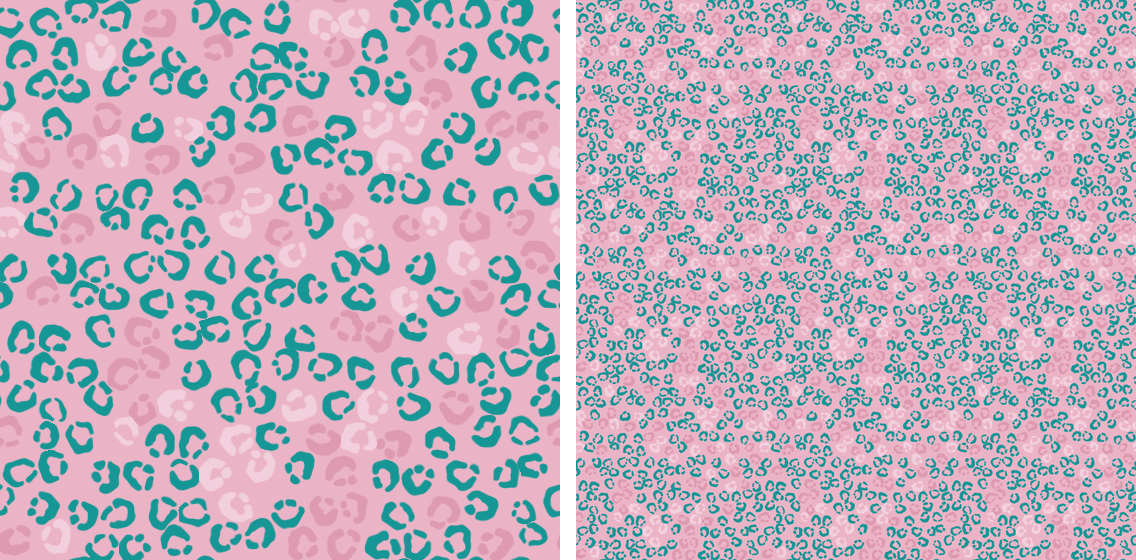
Left, the tile; right, the same tile 3 across and 3 down.
Write a Shadertoy shader that draws this pattern.

```glsl
const float ROWS = 16.0, COLS = 14.0;
const vec2 PITCH = vec2(ROWS / COLS, 1.0);   // lattice spacing, in row heights

vec2 hash(vec2 p) {
    vec3 q = fract(p.xyx * vec3(0.1031, 0.1030, 0.0973));
    q += dot(q, q.yzx + 33.33);
    return fract((q.xx + q.yz) * q.zy);
}

// Gradient noise that repeats after a whole number of cells
float gradient(vec2 cell, vec2 offset, float period) {
    float a = 6.2832 * hash(mod(cell, period) + 7.0).x;
    return dot(vec2(cos(a), sin(a)), offset);
}

float wrapNoise(vec2 p, float period) {
    vec2 i = floor(p), f = p - i, e = vec2(1, 0);
    vec2 u = f * f * f * (f * (f * 6.0 - 15.0) + 10.0);
    return mix(mix(gradient(i, f, period), gradient(i + e, f - e, period), u.x),
               mix(gradient(i + e.yx, f - e.yx, period), gradient(i + 1.0, f - 1.0, period), u.x), u.y);
}

// Random values of a lattice cell, wrapped at the canvas edges
vec2 cellHash(vec2 cell, float salt) {
    return hash(mod(cell, vec2(COLS, ROWS)) + salt);
}

// Jittered centre in a staggered lattice
vec2 spotCentre(vec2 cell) {
    float stagger = 0.5 * mod(cell.y, 2.0);
    return (cell + 0.5 + vec2(stagger, 0)) * PITCH + 0.44 * (cellHash(cell, 31.0) - 0.5);
}

// Round-ended stroke along a lumpy circle, thickest in its middle
float strokeDist(vec2 p, float radius, float middle, float halfAngle, float width, vec2 lump) {
    float c = cos(middle), s = sin(middle);
    p = mat2(c, -s, s, c) * p;
    float t = clamp(atan(p.y, p.x), -halfAngle, halfAngle);
    float a = t + middle;
    float r = radius * (1.0 + 0.12 * sin(2.0 * a + 6.28 * lump.x) + 0.08 * sin(3.0 * a + 6.28 * lump.y));
    float taper = 0.78 + 0.34 * cos(1.5 * t / max(halfAngle, 0.6));
    return length(p - r * vec2(cos(t), sin(t))) - width * taper;
}

// One long stroke and one or two short ones closing its gap
float rosetteDist(vec2 p, float outer, float width, vec2 cell) {
    vec2 lump = cellHash(cell, 53.0), form = cellHash(cell, 71.0);
    float turn = 6.2832 * cellHash(cell, 97.0).x;
    p = mat2(cos(turn), -sin(turn), sin(turn), cos(turn)) * p;
    float radius = outer - width;
    float gap = (1.75 * width + 0.07) / radius;
    float longHalf = mix(1.25, 2.2, form.x);
    float rest = max(3.1416 - longHalf - gap, 0.05);
    float side = form.y > 0.4 && rest > 0.55 * gap ? 0.5 * rest + 0.25 * gap : 0.0;
    float d = strokeDist(p, radius, 0.0, longHalf, width, lump);
    for (float s = -1.0; s < 2.0; s += 2.0)
        d = min(d, strokeDist(p, radius, 3.1416 + s * side, rest - side, 0.76 * width, lump));
    return d;
}

void mainImage(out vec4 fragColor, in vec2 fragCoord) {
    vec2 p = fragCoord / iResolution.xy * ROWS;
    float soft = ROWS / iResolution.y;

    // Hand-drawn wobble
    p += 0.09 * vec2(wrapNoise(p * 3.0, 48.0), wrapNoise(p * 3.0 + 19.5, 48.0));

    // Nearest spot
    float row = floor(p.y), nearest = 1e3;
    vec2 home = vec2(floor(p.x / PITCH.x - 0.5 * mod(row, 2.0)), row), cell = home;
    for (int k = 0; k < 9; k++) {
        vec2 c = home + vec2(k % 3, k / 3) - 1.0;
        float d = distance(p, spotCentre(c));
        if (d < nearest) { nearest = d; cell = c; }
    }

    // Room left by its closest neighbour
    vec2 centre = spotCentre(cell);
    float room = 1e3;
    for (int k = 0; k < 9; k++)
        if (k != 4) room = min(room, 0.5 * distance(centre, spotCentre(cell + vec2(k % 3, k / 3) - 1.0)));

    // Teal chains follow the noise contours, pink spots fill the islands
    vec2 pick = cellHash(cell, 113.0);
    bool teal = abs(wrapNoise(centre * 6.0 / ROWS, 6.0)) < 0.19;
    vec3 ink = teal ? vec3(0.09, 0.59, 0.59)
             : pick.x < 0.5 ? vec3(0.95, 0.81, 0.865) : vec3(0.87, 0.605, 0.69);
    float outer = clamp(room + 0.01, 0.31, teal ? 0.45 : 0.49);
    float width = outer * mix(0.21, 0.3, pick.y) * (teal ? 1.0 : 1.15);

    float d = rosetteDist(p - centre, outer, width, cell);
    vec3 ground = vec3(0.92, 0.705, 0.777);
    fragColor = vec4(mix(ground, ink, smoothstep(soft, -soft, d)), 1.0);
}
```
